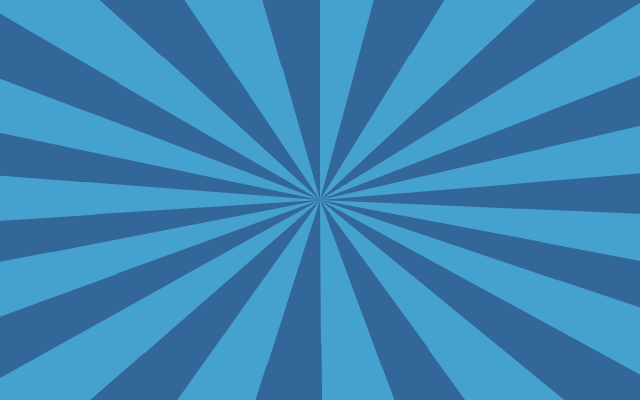
Write a WebGL 2 fragment shader that draws this background.

```glsl
#version 300 es
precision highp float;

#define LIGHT_BLUE vec3(0.270, 0.630, 0.805)
#define DARK_BLUE vec3(0.200, 0.400, 0.600)
#define CENTER vec2(0.5, 0.5)
#define RAY_PERIOD 24.31
#define LIGHT_HALF_WIDTH 6.4
#define FIRST_RAY 3.2
#define EDGE_JITTER 0.4
#define BREAK_NEAR 0.30
#define BREAK_FAR 0.48

uniform vec2 u_resolution;
out vec4 fragColor;

float hash(float n) {
    return fract(sin(n * 127.1) * 43758.5453);
}

// Small sideways step of a ray edge beyond its own break radius, in degrees
float edgeStep(float angle, float radius) {
    float edge = floor((angle - FIRST_RAY) / (0.5 * RAY_PERIOD));
    float breakRadius = mix(BREAK_NEAR, BREAK_FAR, hash(edge + 3.0));
    return (hash(edge + 41.0) - 0.5) * EDGE_JITTER * step(breakRadius, radius);
}

// Signed angular distance to the nearest light ray, negative inside
float rayDistance(float angle) {
    float offset = fract((angle - FIRST_RAY) / RAY_PERIOD + 0.5) - 0.5;
    return abs(offset) * RAY_PERIOD - LIGHT_HALF_WIDTH;
}

void main() {
    vec2 p = gl_FragCoord.xy / u_resolution - CENTER;
    float radius = max(length(p), 1e-4);

    // Clockwise angle from the top, with the seam of the fan pointing up
    float angle = mod(degrees(atan(p.x, p.y)), 360.0);

    // Angle spanned by one pixel, used to smooth the edges
    float pixelAngle = degrees(length(p.yx / u_resolution)) / (radius * radius);
    pixelAngle = max(pixelAngle, 1e-4);

    float d = rayDistance(angle + edgeStep(angle, radius));
    float light = clamp(0.5 - d / pixelAngle, 0.0, 1.0);

    fragColor = vec4(mix(DARK_BLUE, LIGHT_BLUE, light), 1.0);
}
```
